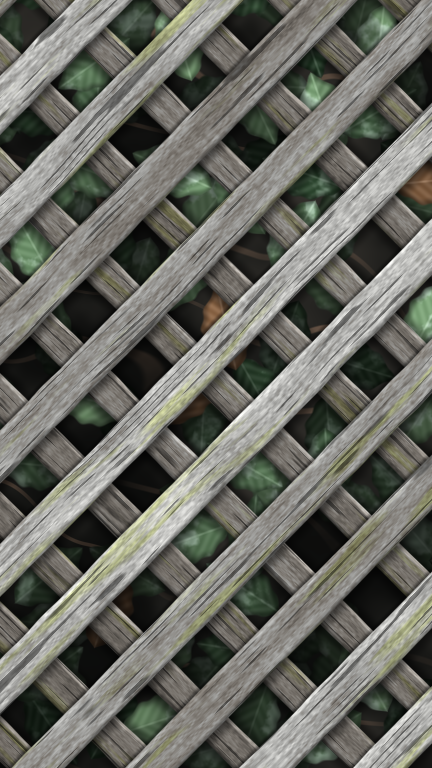
Reproduce this pattern procedurally as a Shadertoy shader.

```glsl
// Weathered diagonal wooden lattice in front of a shady, leafy hedge.

float hash(vec2 p) {
    return fract(sin(dot(p, vec2(127.1, 311.7))) * 43758.5453);
}

float noise(vec2 p) {
    vec2 i = floor(p), f = fract(p);
    f = f * f * (3.0 - 2.0 * f);
    return mix(mix(hash(i), hash(i + vec2(1, 0)), f.x),
               mix(hash(i + vec2(0, 1)), hash(i + vec2(1, 1)), f.x), f.y);
}

float fbm(vec2 p) {
    float sum = 0.0, amp = 0.533;
    for (int i = 0; i < 4; i++) {
        sum += amp * noise(p);
        p = p * 2.03 + 17.3;
        amp *= 0.5;
    }
    return sum;
}

// One layer of jittered, pointed leaves painted over the colour below
vec3 leafLayer(vec3 below, vec2 p, float seed, float density, float light) {
    vec2 g = p / 0.088 + seed * 3.7, cell = floor(g);
    float aa = 1.5 / (0.088 * iResolution.y);
    for (int j = -1; j <= 1; j++)
    for (int i = -1; i <= 1; i++) {
        vec2 id = cell + vec2(i, j);
        float tone = hash(id + seed + 5.0);
        if (hash(id + seed + 9.0) > density) continue;
        vec2 q = g - id - 0.25 - 0.5 * vec2(hash(id + seed), hash(id + seed + 31.0));
        float angle = 6.283 * hash(id + seed + 13.0);
        q = mat2(cos(angle), sin(angle), -sin(angle), cos(angle)) * q;
        float edge = abs(q.y) - 0.36 * (1.0 - q.x * q.x / 0.42) - 0.02 * sin(q.x * 22.0);
        vec3 leaf = mix(vec3(0.12, 0.19, 0.13), vec3(0.46, 0.59, 0.44), tone);
        float gloss = smoothstep(0.48, 0.7, fbm(q * 3.5 + id * 7.0));
        leaf = mix(leaf, vec3(0.72, 0.81, 0.75), gloss * (0.25 + 0.5 * tone));
        leaf = mix(leaf, vec3(0.46, 0.34, 0.24), step(0.95, tone));
        // Midrib, side veins and the fold between the two halves
        leaf *= 0.88 + 0.14 * smoothstep(-0.05, 0.05, q.y);
        leaf += 0.10 * smoothstep(0.03, 0.0, abs(q.y));
        leaf += 0.03 * sin(34.0 * (q.x - abs(q.y)));
        leaf *= light * mix(0.65, 1.0, smoothstep(0.0, -0.12, edge));
        below = mix(below, leaf, smoothstep(aa, -aa, edge));
    }
    return below;
}

vec3 hedge(vec2 p) {
    float clumps = fbm(p * 7.0 + 3.0);
    float height = smoothstep(0.1, 0.75, p.y);
    vec3 col = mix(vec3(0.07, 0.075, 0.07), vec3(0.24, 0.22, 0.20), clumps * clumps);
    // Twigs
    float bend = 0.9 * noise(p * 9.0);
    float twig = abs(fract(p.x * 3.0 + p.y * 9.0 + bend) - 0.5);
    col = mix(col, vec3(0.36, 0.29, 0.24), smoothstep(0.05, 0.02, twig) * noise(p * 14.0));
    col = leafLayer(col, p, 2.0, 0.55, 0.5);
    col = leafLayer(col, p, 7.0, mix(0.42, 0.68, height), mix(0.85, 1.05, height));
    return col * mix(0.6, 1.15, smoothstep(0.3, 0.58, clumps));
}

// Grey timber: along runs with the grain, across spans -1 to 1
vec3 wood(float along, float across, float id, float tone) {
    float lane = across + 0.35 * (noise(vec2(along * 7.0, id * 5.1)) - 0.5);
    float stain = fbm(vec2(along * 8.0, lane * 1.3 + id * 17.0));
    float fibre = fbm(vec2(along * 22.0, lane * 6.0 + id * 31.0));
    float fleck = noise(vec2(along * 190.0, lane * 13.0 + id * 7.0));
    float crack = smoothstep(0.70, 0.86, noise(vec2(along * 15.0, lane * 7.5 + id * 43.0)));
    float value = tone * (0.42 + 0.45 * stain + 0.45 * fibre + 0.26 * fleck);
    vec3 tint = mix(vec3(1.04, 0.99, 0.93), vec3(1.0, 1.0, 0.985), smoothstep(0.4, 0.65, value));
    vec3 col = value * tint * (1.0 - 0.42 * crack);
    // Algae in damp patches
    float moss = smoothstep(0.56, 0.76, fbm(vec2(along * 6.0 + id * 9.0, lane * 1.8 + id)));
    return mix(col, col * vec3(0.92, 0.95, 0.66), moss * 0.8);
}

// Returns the slat number, signed offset from its centre and its half width
vec3 slat(float coord, float pitch, float halfWidth, float along, float seed) {
    float id = round(coord / pitch);
    float offset = coord - id * pitch + 0.004 * (hash(vec2(id, seed)) - 0.5);
    float wear = 0.0016 * (noise(vec2(along * 28.0, id + seed)) - 0.5);
    return vec3(id, offset, halfWidth + wear + 0.003 * (hash(vec2(seed, id)) - 0.5));
}

void mainImage(out vec4 fragColor, in vec2 fragCoord) {
    vec2 p = fragCoord / iResolution.y;
    float aa = 0.8 / iResolution.y, drop = 1.0 - p.y;
    float frontAlong = dot(p, vec2(0.70, 0.714));
    float backAlong = dot(p, vec2(0.711, -0.704));
    vec3 front = slat((drop + 1.02 * p.x - 0.592) * 0.70, 0.1066, 0.0255, frontAlong, 3.0);
    vec3 back = slat((drop - 0.99 * p.x - 0.074) * 0.711, 0.1055, 0.0218, backAlong, 8.0);
    float frontEdge = abs(front.y) - front.z;
    float backEdge = abs(back.y) - back.z;

    // Hedge, darkened beside the rear slats
    vec3 col = hedge(p) * mix(0.55, 1.0, smoothstep(0.0, 0.016, backEdge));

    // Rear slats with a pale upper lip
    float across = back.y / back.z;
    vec3 rear = wood(backAlong, across, back.x + 40.0, 0.43 + 0.07 * hash(vec2(back.x, 4.0)));
    float lip = smoothstep(-0.72, -0.86, across);
    rear = mix(rear, rear * 1.3 + 0.13, lip * (0.5 + 0.5 * noise(vec2(backAlong * 40.0, back.x))));
    rear *= 1.0 - 0.45 * smoothstep(0.65, 1.0, across);
    col = mix(col, rear, smoothstep(aa, -aa, backEdge));

    // Shadow cast by the front slats, deeper on their lower side
    float reach = front.y > 0.0 ? 0.018 : 0.007;
    col *= mix(0.5, 1.0, smoothstep(0.0, reach, frontEdge));

    // Front slats, each weathered to its own tone
    across = front.y / front.z;
    float tone = 0.64 + 0.10 * cos(front.x * 1.4 - 2.1) - 0.05 * smoothstep(0.6, 1.0, p.y - 0.4 * p.x);
    vec3 face = wood(frontAlong, across, front.x + 10.0, tone);
    face *= 1.0 + 0.12 * smoothstep(-0.65, -0.9, across) - 0.38 * smoothstep(0.72, 1.0, across);
    col = mix(col, face, smoothstep(aa, -aa, frontEdge));

    fragColor = vec4(clamp(col, 0.0, 1.0), 1.0);
}
```
